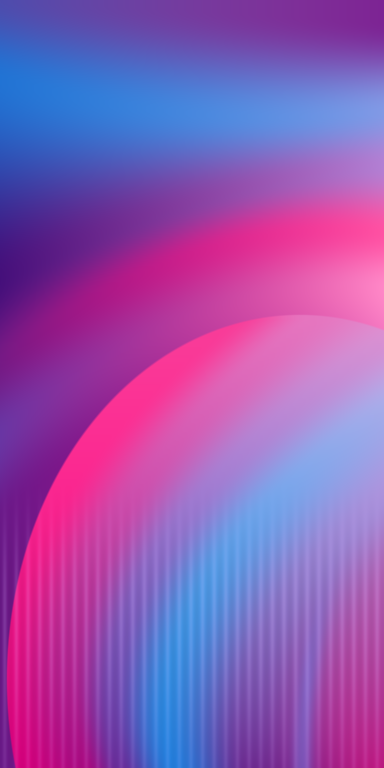
Reproduce this background procedurally as a WebGL 2 fragment shader.

```glsl
#version 300 es
precision highp float;
// Soft blue, violet and pink waves behind a large glowing disc with fluted light.
// Each layer blends three colour ramps whose stops drift along a parabola;
// the disc is an ellipse, and fine vertical ribs fade in over the lower part.

uniform vec2 u_resolution;
out vec4 outColor;

const int STOPS = 6;

// Wave ramps, read downward at the left, middle and right: rgb, depth.
const vec4 WAVE_LEFT[STOPS] = vec4[STOPS](
    vec4(0.30, 0.30, 0.68, 0.000), vec4(0.13, 0.45, 0.83, 0.102),
    vec4(0.27, 0.06, 0.48, 0.365), vec4(0.46, 0.10, 0.52, 0.469),
    vec4(0.41, 0.21, 0.64, 0.566), vec4(0.42, 0.10, 0.54, 0.677));
const vec4 WAVE_MIDDLE[STOPS] = vec4[STOPS](
    vec4(0.46, 0.23, 0.62, 0.013), vec4(0.28, 0.53, 0.87, 0.148),
    vec4(0.53, 0.25, 0.63, 0.267), vec4(0.81, 0.13, 0.55, 0.331),
    vec4(0.74, 0.24, 0.62, 0.410), vec4(0.65, 0.15, 0.58, 0.520));
const vec4 WAVE_RIGHT[STOPS] = vec4[STOPS](
    vec4(0.49, 0.14, 0.58, 0.029), vec4(0.51, 0.60, 0.90, 0.146),
    vec4(0.70, 0.50, 0.83, 0.215), vec4(1.00, 0.32, 0.64, 0.302),
    vec4(1.00, 0.53, 0.78, 0.375), vec4(0.95, 0.45, 0.75, 0.456));

// Disc ramps, read rightward at its bottom, middle and top: rgb, x.
const vec4 DISC_BOTTOM[STOPS] = vec4[STOPS](
    vec4(0.85, 0.00, 0.50, 0.052), vec4(0.68, 0.04, 0.52, 0.220),
    vec4(0.42, 0.18, 0.62, 0.310), vec4(0.14, 0.50, 0.88, 0.448),
    vec4(0.44, 0.17, 0.58, 0.650), vec4(0.76, 0.10, 0.52, 1.000));
const vec4 DISC_MIDDLE[STOPS] = vec4[STOPS](
    vec4(0.97, 0.12, 0.55, 0.096), vec4(0.78, 0.26, 0.65, 0.273),
    vec4(0.57, 0.44, 0.80, 0.430), vec4(0.38, 0.63, 0.92, 0.604),
    vec4(0.62, 0.53, 0.84, 0.872), vec4(0.73, 0.43, 0.75, 1.094));
const vec4 DISC_TOP[STOPS] = vec4[STOPS](
    vec4(0.97, 0.24, 0.60, 0.610), vec4(0.90, 0.46, 0.75, 0.807),
    vec4(0.88, 0.57, 0.82, 1.080), vec4(0.88, 0.68, 0.90, 1.354),
    vec4(0.90, 0.62, 0.85, 1.770), vec4(0.90, 0.62, 0.85, 1.980));

const vec2 DISC_CENTER = vec2(0.781, 0.115);
const vec2 DISC_RADII = vec2(0.763, 0.475);
const float DISC_RAMP_HEIGHT = 0.583;

const vec3 STREAK_COLOR = vec3(0.46, 0.48, 0.88);
const float STREAK_WIDTH = 0.028;
const float STREAK_STRENGTH = 0.55;

const float RIB_COUNT = 33.0;
const float RIB_PHASE = 0.41;
const float RIB_LIGHT = 0.17;
const float RIB_SHADE = 0.07;
const vec3 RIB_TINT = vec3(0.82, 0.72, 0.95);

// Parabola through a, b and c at t = 0, 0.5 and 1.
vec4 parabola(vec4 a, vec4 b, vec4 c, float t) {
    return a * (1.0 - t) * (1.0 - 2.0 * t) + b * 4.0 * t * (1.0 - t) + c * t * (2.0 * t - 1.0);
}

// Colour at position s of a ramp that changes across t.
vec3 blendRamps(vec4 a[STOPS], vec4 b[STOPS], vec4 c[STOPS], float s, float t) {
    vec4 previous = parabola(a[0], b[0], c[0], t);
    vec3 color = previous.rgb;
    for (int i = 1; i < STOPS; i++) {
        vec4 stop = parabola(a[i], b[i], c[i], t);
        color = mix(color, stop.rgb, smoothstep(previous.a, stop.a, s));
        previous = stop;
    }
    return clamp(color, 0.0, 1.0);
}

vec3 discColor(vec2 uv) {
    float rise = clamp(uv.y / DISC_RAMP_HEIGHT, 0.0, 1.0);
    vec3 color = blendRamps(DISC_BOTTOM, DISC_MIDDLE, DISC_TOP, uv.x, rise);
    // Narrow pale streak that bends right as it rises.
    float streakX = 0.788 + 1.1 * uv.y * uv.y;
    float offset = (uv.x - streakX) / STREAK_WIDTH;
    float fade = 1.0 - smoothstep(0.10, 0.30, uv.y);
    return mix(color, STREAK_COLOR, STREAK_STRENGTH * fade * exp(-offset * offset));
}

vec3 addRibs(vec3 color, vec2 uv) {
    float wave = 0.5 + 0.5 * cos(6.28318 * (uv.x * RIB_COUNT - RIB_PHASE));
    float fade = (1.0 - smoothstep(0.21, 0.38, uv.y)) * mix(0.6, 1.0, smoothstep(0.0, 0.16, uv.y));
    color *= 1.0 - RIB_SHADE * fade * (1.0 - wave);
    return mix(color, RIB_TINT, RIB_LIGHT * fade * wave * wave * wave);
}

void main() {
    vec2 uv = gl_FragCoord.xy / u_resolution;
    vec3 color = blendRamps(WAVE_LEFT, WAVE_MIDDLE, WAVE_RIGHT, 1.0 - uv.y, uv.x);

    // Disc with a smooth rim.
    float rim = length((uv - DISC_CENTER) / DISC_RADII) - 1.0;
    float softness = max(fwidth(rim), 0.002);
    color = mix(color, discColor(uv), 1.0 - smoothstep(-softness, softness, rim));

    outColor = vec4(addRibs(color, uv), 1.0);
}
```
